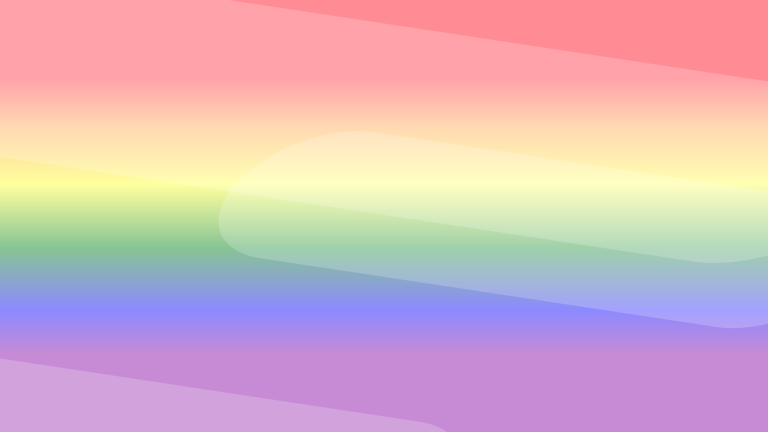
A Shadertoy shader for this background:

```glsl
// Rainbow stops, bottom to top
const int STOPS = 6;
const vec3 RAINBOW[STOPS] = vec3[STOPS](
    vec3(0.78, 0.545, 0.835),  // purple
    vec3(0.55, 0.54, 1.00),    // blue
    vec3(0.53, 0.77, 0.58),    // green
    vec3(1.00, 1.00, 0.62),    // yellow
    vec3(1.00, 0.82, 0.62),    // orange
    vec3(1.00, 0.545, 0.58));  // red
const float STOP_HEIGHT[STOPS] = float[STOPS](0.178, 0.282, 0.426, 0.574, 0.702, 0.819);

// Skewed pills, in units of canvas height
const vec2 PILL_AXIS = vec2(0.1875, -0.0283);
const vec2 PILL_SIDE = vec2(0.132, 0.1458);
const float VEIL_OPACITY = 0.2;

// Each pill: centre of the right cap, scale, length in cap radii
const int PILLS = 3;
const vec4 PILL[PILLS] = vec4[PILLS](
    vec4(1.778, 0.590, 1.337, 12.0),
    vec4(1.789, 0.389, 1.0, 5.62),
    vec4(0.838, -0.122, 1.0, 12.0));

vec3 rainbow(float height) {
    vec3 color = RAINBOW[0];
    for (int i = 1; i < STOPS; i++) {
        float blend = (height - STOP_HEIGHT[i - 1]) / (STOP_HEIGHT[i] - STOP_HEIGHT[i - 1]);
        color = mix(color, RAINBOW[i], clamp(blend, 0.0, 1.0));
    }
    return color;
}

// Capsule distance in the skewed frame of the pill
float pillDistance(vec2 p, vec4 pill) {
    vec2 q = inverse(mat2(PILL_AXIS, PILL_SIDE)) * (p - pill.xy) / pill.z;
    q.x -= clamp(q.x, -pill.w, 0.0);
    return length(q) - 1.0;
}

void mainImage(out vec4 fragColor, in vec2 fragCoord) {
    vec2 p = fragCoord / iResolution.y;
    vec3 color = rainbow(p.y);

    // Translucent white veils
    for (int i = 0; i < PILLS; i++) {
        float d = pillDistance(p, PILL[i]);
        float coverage = clamp(0.5 - d / fwidth(d), 0.0, 1.0);
        color = mix(color, vec3(1.0), VEIL_OPACITY * coverage);
    }
    fragColor = vec4(color, 1.0);
}
```
